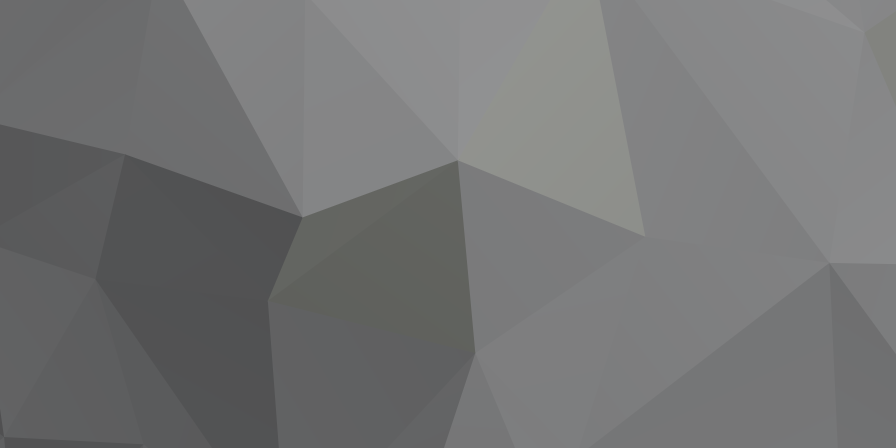
This background is drawn by a Shadertoy shader. Its source:

```glsl
// Low-poly backdrop: a scattered triangle mesh in neutral greys.
// A jittered lattice, widening to the right, is split into facets; each facet
// takes its grey from a broad light field plus its own offset and faint slope.

const float JITTER = 0.56;         // full width of vertex scatter, in cells
const float FACET_CONTRAST = 0.075; // full range of random facet offsets
const float FACET_SLOPE = 0.06;    // strength of the gradient inside a facet
const vec3 COOL_TINT = vec3(-0.002, 0.0, 0.004);
const vec3 OLIVE_TINT = vec3(0.0, 0.006, -0.010);

vec2 hash2(vec2 p) {
    vec3 q = fract(p.xyx * vec3(0.1031, 0.1030, 0.0973));
    q += dot(q, q.yzx + 33.33);
    return fract((q.xx + q.yz) * q.zy);
}

// Height of the slanting line that parts the light and dark facets
float horizon(float x) {
    return 0.69 - 0.10 * x;
}

// Lattice index to canvas position; cells grow towards the right
vec2 meshVertex(vec2 id) {
    vec2 q = id + JITTER * (hash2(id + 41.0) - 0.5);
    float x = q.x * (0.26 + 0.02 * q.x);
    float rowHeight = 0.30 + 0.14 * x;
    return vec2(x, horizon(x) + q.y * rowHeight);
}

// Broad light: dark lower left, mid grey lower right, bright upper right
float lightField(vec2 p) {
    float lower = mix(0.350, 0.460, smoothstep(0.60, 1.15, p.x));
    float upper = mix(0.455, 0.540, smoothstep(0.10, 1.30, p.x));
    return mix(lower, upper, smoothstep(-0.10, 0.10, p.y - horizon(p.x)));
}

// Signed distance to the line a-b, positive on its left
float leftOfEdge(vec2 p, vec2 a, vec2 b) {
    vec2 along = normalize(b - a);
    return dot(p - a, vec2(-along.y, along.x));
}

// Smoothed coverage of a counter-clockwise triangle
float triangleCoverage(vec2 p, vec2 a, vec2 b, vec2 c, float pixel) {
    float inside = min(leftOfEdge(p, a, b),
                   min(leftOfEdge(p, b, c), leftOfEdge(p, c, a)));
    return clamp(inside / pixel + 0.5, 0.0, 1.0);
}

// Facet colour in rgb weighted by its coverage, coverage in w
vec4 facet(vec2 p, vec2 a, vec2 b, vec2 c, vec2 seed, float pixel) {
    vec2 centre = (a + b + c) / 3.0;
    vec2 pick = hash2(seed);
    vec2 slope = FACET_SLOPE * (hash2(seed + 7.0) - 0.5);
    float grey = lightField(centre) + FACET_CONTRAST * (pick.x - 0.5)
               + dot(p - centre, slope);
    vec3 tint = mix(COOL_TINT, OLIVE_TINT, step(0.93, pick.y));
    return vec4(grey + tint, 1.0) * triangleCoverage(p, a, b, c, pixel);
}

// Both facets of one lattice cell, cut along a randomly chosen diagonal
vec4 cellFacets(vec2 p, vec2 id, float pixel) {
    vec2 a = meshVertex(id);
    vec2 b = meshVertex(id + vec2(1.0, 0.0));
    vec2 c = meshVertex(id + vec2(1.0, 1.0));
    vec2 d = meshVertex(id + vec2(0.0, 1.0));
    vec2 seed = id + 83.0;
    vec2 otherSeed = id + 157.0;
    if (hash2(id + 19.0).x < 0.5) {
        return facet(p, a, b, c, seed, pixel)
             + facet(p, a, c, d, otherSeed, pixel);
    }
    return facet(p, a, b, d, seed, pixel)
         + facet(p, b, c, d, otherSeed, pixel);
}

void mainImage(out vec4 fragColor, in vec2 fragCoord) {
    vec2 p = fragCoord / iResolution.y;
    float pixel = 1.0 / iResolution.y;

    // Sum every facet; dividing by the coverage leaves no seams
    vec4 sum = vec4(0.0);
    for (int row = -4; row <= 2; row++) {
        for (int column = -2; column <= 6; column++) {
            sum += cellFacets(p, vec2(column, row), pixel);
        }
    }
    fragColor = vec4(sum.rgb / max(sum.w, 0.0001), 1.0);
}
```
